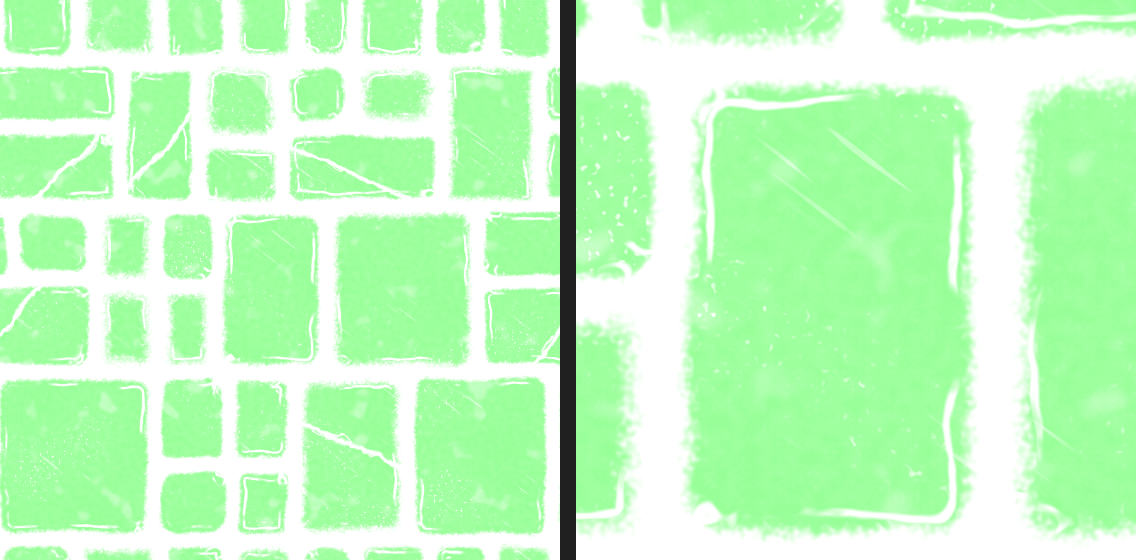
Left, the full canvas; right, a detail of the centre.
Give the GLSL for this texture, as a Shadertoy shader.

```glsl
// Irregular pale green paving stones with worn, cracked edges and wide white joints.

vec2 hash2(vec2 p) {
    vec3 q = fract(p.xyx * vec3(0.1031, 0.1030, 0.0973));
    q += dot(q, q.yzx + 33.33);
    return fract((q.xx + q.yz) * q.zy);
}

float corner(vec2 cell, vec2 f, vec2 o) {
    return dot(hash2(cell + o + 71.0) * 2.0 - 1.0, f - o);
}

// Gradient noise, roughly -1 to 1
float noise(vec2 p) {
    vec2 i = floor(p), f = p - i;
    vec2 u = f * f * f * (f * (f * 6.0 - 15.0) + 10.0);
    float low = mix(corner(i, f, vec2(0, 0)), corner(i, f, vec2(1, 0)), u.x);
    float high = mix(corner(i, f, vec2(0, 1)), corner(i, f, vec2(1, 1)), u.x);
    return 1.6 * mix(low, high, u.y);
}

float columnEdge(float row, float k) {
    return (k + 0.4 * (hash2(vec2(row * 7.0 + 3.0, mod(k, 4.0))).x - 0.5)) / 4.0;
}

// Finds the stone around p: rows, then blocks, then random halving
void findStone(inout vec2 p, out vec2 lo, out vec2 hi, out vec2 id) {
    float rows[5] = float[5](0.035, 0.335, 0.63, 0.89, 1.035);
    p.y = fract(p.y - rows[0]) + rows[0];
    float row = 0.0;
    lo = vec2(0);
    hi = vec2(1);
    for (int i = 0; i < 4; i++)
        if (p.y >= rows[i]) { row = float(i); lo.y = rows[i]; hi.y = rows[i + 1]; }

    float start = columnEdge(row, 0.0);
    p.x = fract(p.x - 0.13 * row - start) + start;
    id = vec2(row * 11.0, 0.0);
    for (float k = 0.0; k < 4.0; k++) {
        float left = columnEdge(row, k);
        if (p.x >= left) { lo.x = left; hi.x = columnEdge(row, k + 1.0); id.y = k * 13.0 + 2.0; }
    }
    for (int i = 0; i < 3; i++) {
        vec2 size = hi - lo, h = hash2(id + 5.3);
        if (max(size.x, size.y) < 0.19 || h.x > 0.62) break;
        int axis = size.x > size.y * (0.75 + 0.5 * h.y) ? 0 : 1;
        float cut = mix(lo[axis], hi[axis], 0.43 + 0.14 * fract(h.y * 9.0));
        if (p[axis] > cut) { lo[axis] = cut; id += vec2(3.7, 1.9); }
        else { hi[axis] = cut; id += vec2(1.3, 5.1); }
    }
}

float roundBox(vec2 p, vec2 halfSize, float radius) {
    vec2 q = abs(p) - halfSize + radius;
    return length(max(q, 0.0)) + min(max(q.x, q.y), 0.0) - radius;
}

void mainImage(out vec4 fragColor, in vec2 fragCoord) {
    vec2 uv = fragCoord / iResolution.y;
    float grain = noise(uv * 230.0);
    float fine = noise(uv * 95.0 + 17.0);
    float broad = noise(uv * 7.0 + 40.0);

    // Hand-cut wobble of all the outlines
    vec2 p = uv + 0.006 * vec2(noise(uv * 9.0), noise(uv * 9.0 + 31.0))
                + 0.0022 * vec2(noise(uv * 42.0), noise(uv * 42.0 + 57.0));
    vec2 lo, hi, id;
    findStone(p, lo, hi, id);
    vec2 h = hash2(id + 9.1), g = hash2(id + 27.7);
    vec2 q = p - 0.5 * (lo + hi);
    vec2 halfSize = 0.5 * (hi - lo) - 0.008 - 0.005 * h;
    float d = roundBox(q, halfSize, 0.012 + 0.02 * g.x);

    // Feathered joint, softer on a few stones
    float soft = mix(0.007, 0.026, pow(h.x, 4.0));
    float white = smoothstep(0.0, 1.0, 1.0 + d / soft + 0.35 * grain + 0.25 * fine);

    // Broken chip line following the rim
    float rim = abs(d + 0.013 + 0.006 * noise(uv * 16.0 + 8.0));
    float rimMask = smoothstep(0.0, 0.25, noise(uv * 10.0 + id) + 0.15 * fine);
    white = max(white, rimMask * smoothstep(0.0035, 0.001, rim + 0.001 * fine));

    // Pebbly splinters in some corners
    float nearCorner = length(abs(q) - halfSize) + 0.012 * fine;
    float chipped = step(0.55, hash2(id + sign(q) * 3.0 + 50.0).x);
    float splinter = smoothstep(0.22, 0.06, abs(noise(uv * 44.0 + 3.0)));
    white = max(white, chipped * splinter * smoothstep(0.036, 0.022, nearCorner));

    // Diagonal crack with a thin side branch on some larger stones
    float angle = (g.y < 0.5 ? 0.95 : 2.2) + 0.5 * (h.y - 0.5);
    vec2 across = vec2(cos(angle), sin(angle));
    float bend = 0.012 * noise(uv * 13.0) + 0.003 * fine;
    float offset = dot(q, across) - 0.06 * (g.x - 0.5) + bend;
    float branch = abs(offset + 0.012 * noise(uv * 22.0 + 90.0));
    float crack = smoothstep(0.0055, 0.002, abs(offset) + 0.001 * grain);
    crack = max(crack, 0.8 * smoothstep(0.0025, 0.0008, branch));
    float cracked = step(0.62, h.y) * step(0.085, max(halfSize.x, halfSize.y));
    white = max(white, cracked * crack);

    // Faint smudges, powdery speckles and hairline scratches
    float smudge = smoothstep(0.3, 0.75, noise(uv * 24.0 + 12.0) + 0.3 * noise(uv * 55.0));
    float powder = smoothstep(0.35, 0.6, grain) * smoothstep(0.05, 0.55, broad + 0.4 * fine);
    vec2 along = mat2(0.8, 0.6, -0.6, 0.8) * uv;
    float scratch = smoothstep(0.48, 0.65, noise(along * vec2(11.0, 170.0)))
                  * smoothstep(0.0, 0.4, noise(uv * 9.0 + 66.0));
    float wear = 0.03 + 0.1 * abs(grain) + 0.08 * fine + 0.06 * broad
               + 0.32 * smudge + 0.6 * powder + 0.4 * scratch;
    white = clamp(white + clamp(wear, 0.0, 1.0) * (1.0 - white), 0.0, 1.0);

    vec3 stoneGreen = vec3(0.595, 1.0, 0.595), jointWhite = vec3(0.995, 1.0, 0.995);
    fragColor = vec4(mix(stoneGreen, jointWhite, white), 1.0);
}
```
